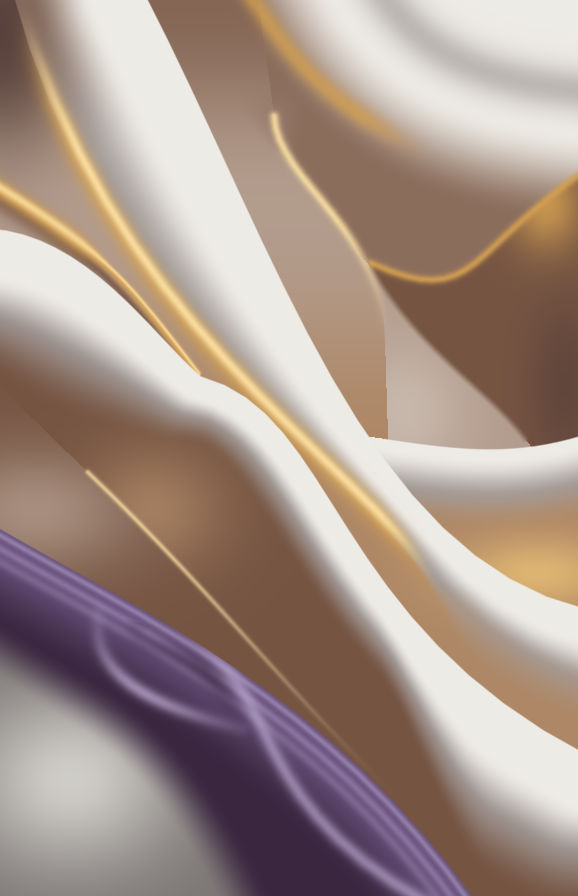
A WebGL 2 fragment shader for this background:

```glsl
#version 300 es
precision highp float;
// Draws flowing satin drapery in white, gold, brown and violet.
uniform vec2 u_resolution;
out vec4 fragColor;

const vec3 WHITE = vec3(.93, .92, .9), GREY = vec3(.64, .61, .6), BEIGE = vec3(.7, .61, .55),
  TAN = vec3(.68, .53, .4), BROWN = vec3(.46, .33, .26), SHADOW = vec3(.3, .22, .21),
  GOLD = vec3(.82, .62, .32), CREAM = vec3(.99, .88, .64),
  VIOLET = vec3(.41, .32, .49), PLUM = vec3(.23, .15, .25), LILAC = vec3(.7, .63, .78);

// Signed distance (positive to the upper right) and place along a cubic through four points
vec2 curve(vec2 p, mat4x2 points) {
  vec2 best = vec2(1e4, 0), start = points[0];
  for (float i = 1.; i < 17.; i++) {
    float u = i * 3. / 16., v = u - 1., w = u - 2., z = u - 3.;
    vec2 end = points * vec4(-v*w*z / 6., u*w*z / 2., -u*v*z / 2., u*v*w / 6.);
    vec2 e = end - start, q = p - start;
    float h = clamp(dot(q, e) / dot(e, e), 0., 1.), d = length(q - e * h);
    if (d < abs(best.x)) best = vec2(e.x*q.y < e.y*q.x ? -d : d, (i - 1. + h) / 16.);
    start = end;
  }
  return best;
}
float nearer(float a, float b) { return abs(a) < abs(b) ? a : b; }
float cover(float d, float soft) { return smoothstep(-soft, soft, d); }
float ridge(float d, float width) { return exp(-d * d / (width * width)); }
float blob(vec2 p, vec4 area) { return ridge(length((p - area.xy) / area.zw), 1.); }
void paint(inout vec3 col, vec3 ink, float amount) { col = mix(col, ink, amount); }

// Backdrop and the folds at the right
vec3 drapes(vec2 p, float px) {
  vec3 col = mix(TAN, BEIGE, smoothstep(50., 75., p.y));
  paint(col, BROWN, .75 * smoothstep(78., 100., p.y));
  paint(col, SHADOW, .8 * blob(p, vec4(0,96,7,12)));
  vec2 seam = curve(p, mat4x2(30.6,87,34,80,40,72,43,61));
  float hem = curve(p, mat4x2(41.5,70.6,50,69,56,73.3,65.5,81)).x;
  float slant = curve(p, mat4x2(41.4,70,47.5,62,53.4,56.4,58.6,51)).x;
  float crest = curve(p, mat4x2(35,102,43,91.5,53.4,86,66,83.7)).x;
  // Upper silk
  vec3 silk = mix(mix(BROWN, BEIGE, .35), WHITE, smoothstep(-9., 1.5, crest));
  paint(silk, GREY, .65 * ridge(crest - 6., 2.5));
  // Gold hollow and the pale sheet beside it
  vec3 hollow = mix(BROWN, GOLD, .85 * blob(p, vec4(61,77,4,5)));
  paint(hollow, SHADOW, .5 * blob(p, vec4(63,57,4,9)));
  vec3 sheet = mix(BEIGE, WHITE, .35 * blob(p, vec4(45,54,7,8)));
  paint(hollow, sheet, cover(-slant, .5));
  paint(hollow, silk, cover(hem, px));
  paint(col, hollow, cover(seam.x, mix(px, 5., smoothstep(80., 90., p.y))));
  paint(col, GOLD, .9 * ridge(hem, .45));
  paint(col, CREAM, .85 * ridge(seam.x, .5) * smoothstep(1., .5, seam.y));
  vec2 streak = curve(p, mat4x2(27,102,32.6,94,39,88,49,82));
  paint(col, GOLD, .8 * ridge(streak.x, 1.1) * smoothstep(1., .7, streak.y));
  // Lower fold
  float rim = curve(p, mat4x2(43,51,51,50,58,50,65,51.4)).x;
  vec3 fold = mix(WHITE, GREY, smoothstep(1., 5.5, -rim));
  paint(fold, TAN, smoothstep(4., 9., -rim));
  paint(fold, mix(GOLD, CREAM, .4), .9 * blob(p, vec4(60,36,9,4)));
  return mix(fold, col, cover(rim, px));
}

// Diagonal white ribbon with a gold left rim
void upperRibbon(inout vec3 col, vec2 p, float px) {
  float right = curve(p, mat4x2(16,101,30,71.5,45,46,65.5,32)).x;
  float rim = curve(p, mat4x2(1.3,101.3,15.6,70.7,34,50,48.4,34.6)).x;
  float left = nearer(rim, curve(p, mat4x2(48.4,34.6,54,29,60,25,66,22.5)).x);
  vec3 satin = mix(GREY, BROWN, .7 * smoothstep(82., 100., p.y));
  paint(satin, WHITE, smoothstep(.1, .6, left / max(left - right, .01)));
  float soft = mix(px, 3.5, smoothstep(46., 54., p.x));
  paint(col, satin, cover(left, soft) * cover(-right, px));
  float fade = smoothstep(100., 82., p.y) * smoothstep(49., 42., p.x);
  paint(col, GOLD, .85 * fade * ridge(rim - .3, 1.3));
  paint(col, CREAM, .9 * fade * ridge(rim - .6, .6));
}

// Gold cord that thins to the right
void cord(inout vec3 col, vec2 p) {
  vec2 c = curve(p, mat4x2(-.5,79.2,9.4,72.4,15.6,66.4,22,58.3));
  float width = mix(1., .4, smoothstep(.25, .5, c.y));
  paint(col, BROWN, .8 * ridge(c.x + .9, width * 1.3));
  paint(col, GOLD, ridge(c.x, width));
  paint(col, CREAM, .8 * ridge(c.x - .2, width * .5));
}

// Lower white ribbon and the brown cloth in its shade
void lowerRibbon(inout vec3 col, vec2 p, float px) {
  float edge = nearer(curve(p, mat4x2(-1.3,74.5,8.5,71,16.3,64.2,22.4,58)).x,
                      curve(p, mat4x2(22.4,58,34,48.5,45,32.3,65.8,15.6)).x);
  float vein = curve(p, mat4x2(9.8,47.3,23.4,33.3,36,19.5,52,3.6)).x;
  vec3 cloth = mix(BROWN, TAN, .8 * blob(p, vec4(17,43,8,7)));
  vec3 pale = mix(BROWN, BEIGE, .8 * blob(p, vec4(4,43,12,7)));
  paint(cloth, pale, cover(-vein, .8));
  paint(cloth, CREAM, .75 * ridge(vein, .28) * smoothstep(45., 15., p.x));
  float width = 4.2 + 5. * smoothstep(24., 0., p.x) + 6. * smoothstep(42., 55., p.x);
  vec3 satin = mix(WHITE, GREY, smoothstep(.55, 1.1, -edge / width));
  paint(satin, cloth, smoothstep(.85, 1.7, -edge / width));
  paint(col, satin, cover(-edge, px));
}

// Violet satin over a silver sheet
void violetCloth(inout vec3 col, vec2 p, float px) {
  float edge = curve(p, mat4x2(-1.3,41.7,17,31.3,35.8,18.2,53.4,-1)).x;
  float base = curve(p, mat4x2(-1,28,10,21,19,13,28,-2)).x;
  vec2 bowl = curve(p, mat4x2(11,31.6,13,25,19.5,21,27,18.6));
  vec2 sweep = curve(p, mat4x2(17,30,27,23,33,12,48,-1));
  vec3 satin = mix(PLUM, VIOLET, smoothstep(-10., -1., edge));
  for (float i = 0.; i < 3.; i++)
    paint(satin, LILAC, (.55 - .12 * i) * ridge(edge + .6 + 1.3 * i, .35 + .1 * i));
  paint(satin, PLUM, .6 * ridge(sweep.x + 1.8, 1.2) * ridge(sweep.y - .2, .2));
  paint(satin, LILAC, .8 * ridge(bowl.x, .8) * ridge(bowl.y - .5, .4));
  paint(satin, LILAC, .7 * ridge(sweep.x, .8) * smoothstep(0., .3, sweep.y));
  vec3 silver = mix(GREY * .75, WHITE * .87, blob(p, vec4(8,13,12,10)));
  paint(satin, silver, cover(-base, 3.));
  paint(col, satin, cover(-edge, px));
}

void main() {
  // Coordinates in percent of the canvas height
  float px = 100. / u_resolution.y;
  vec2 p = gl_FragCoord.xy * px;
  vec3 col = drapes(p, px);
  upperRibbon(col, p, px);
  cord(col, p);
  lowerRibbon(col, p, px);
  violetCloth(col, p, px);
  fragColor = vec4(col, 1);
}
```
